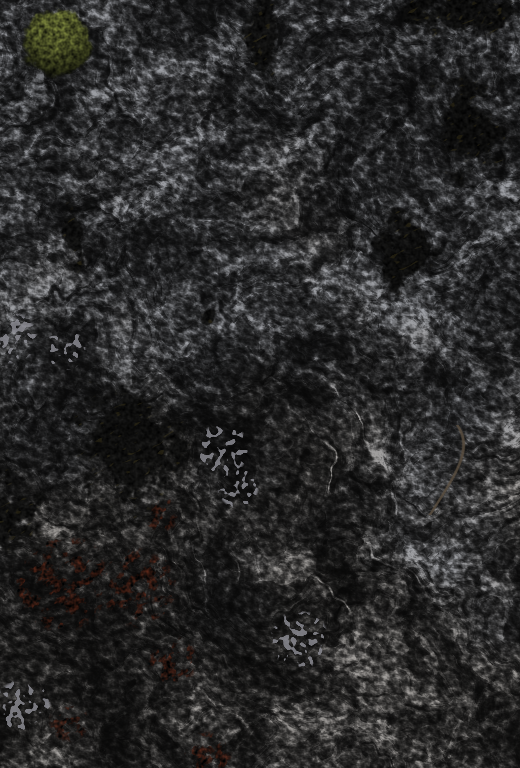
This texture is drawn by a Shadertoy shader. Its source:

```glsl
// Dark weathered rock face: warped gradient noise gives strata, crust and grain,
// summed as a log exposure. Broad light patches, veins, cracks, moss cushions,
// pale lichen flecks and rusty litter are layered over it.

const float BASE_TONE = 0.126;
const float CONTRAST = 0.72;
const float GRAIN = 4.6;
const float STRATA = 3.4;
const float BLOTCHES = 2.8;
const float LICHEN_FREQ = 125.0;
const vec3 COOL_ROCK = vec3(0.985, 1.0, 1.035);
const vec3 WARM_ROCK = vec3(1.02, 1.0, 0.98);
const vec3 MOSS_BLACK = vec3(0.04, 0.04, 0.038);
const vec3 MOSS_OLIVE = vec3(0.17, 0.15, 0.07);
const vec3 CUSHION_GREEN = vec3(0.38, 0.41, 0.19);
const vec3 LICHEN_WHITE = vec3(0.54, 0.54, 0.57);
const vec3 RUST = vec3(0.24, 0.10, 0.06);
const vec3 STRAW = vec3(0.36, 0.31, 0.25);
const vec3 CUSHION = vec3(0.074, 0.944, 0.044);  // centre, radius

// Light and dark areas: centre, radius, exposure gain
const vec4 PATCHES[12] = vec4[12](
    vec4(0.03, 0.78, 0.16, 0.65), vec4(0.40, 0.65, 0.080, 1.1),
    vec4(0.32, 0.80, 0.14, 0.4), vec4(0.65, 0.72, 0.09, 0.7),
    vec4(0.545, 0.585, 0.048, 2.2), vec4(0.61, 0.33, 0.12, 0.7),
    vec4(0.52, 0.06, 0.11, 0.6), vec4(0.05, 0.34, 0.06, 0.8),
    vec4(0.33, 0.49, 0.17, -0.5), vec4(0.30, 0.22, 0.18, -0.4),
    vec4(0.12, 0.12, 0.18, -0.65), vec4(0.55, 0.91, 0.12, -0.45));
// Dark moss: centre, half sizes
const vec4 MOSSES[8] = vec4[8](
    vec4(0.345, 0.965, 0.020, 0.055), vec4(0.61, 0.84, 0.036, 0.055),
    vec4(0.60, 0.98, 0.075, 0.026), vec4(0.53, 0.68, 0.036, 0.050),
    vec4(0.17, 0.42, 0.055, 0.080), vec4(0.01, 0.34, 0.034, 0.050),
    vec4(0.095, 0.685, 0.014, 0.045), vec4(0.28, 0.588, 0.011, 0.008));
// Clusters: centre, radius
const vec3 LICHENS[6] = vec3[6](
    vec3(0.015, 0.56, 0.035), vec3(0.085, 0.545, 0.028), vec3(0.29, 0.415, 0.036),
    vec3(0.31, 0.365, 0.028), vec3(0.39, 0.167, 0.040), vec3(0.03, 0.08, 0.038));
const vec3 LITTER[6] = vec3[6](
    vec3(0.08, 0.24, 0.070), vec3(0.18, 0.235, 0.055), vec3(0.225, 0.14, 0.035),
    vec3(0.09, 0.06, 0.028), vec3(0.27, 0.015, 0.035), vec3(0.21, 0.33, 0.025));

vec2 hash2(vec2 cell) {
    uvec2 n = uvec2(ivec2(cell));
    uint h = n.x * 1597334677u ^ n.y * 3812015801u;
    h = (h ^ (h >> 15)) * 2246822519u;
    h ^= h >> 13;
    return vec2(h & 65535u, h >> 16) / 65535.0;
}

float noise(vec2 p) {
    vec2 i = floor(p), f = p - i;
    vec2 u = f * f * f * (f * (f * 6.0 - 15.0) + 10.0);
    float corner[4];
    for (int k = 0; k < 4; k++) {
        vec2 o = vec2(k & 1, k >> 1);
        float a = 6.2832 * hash2(i + o).x;
        corner[k] = dot(vec2(cos(a), sin(a)), f - o);
    }
    return mix(mix(corner[0], corner[1], u.x), mix(corner[2], corner[3], u.x), u.y);
}

float fbm(vec2 p, int octaves) {
    float sum = 0.0, amp = 0.5;
    for (int k = 0; k < octaves; k++) {
        sum += amp * noise(p);
        p = mat2(1.6, 1.2, -1.2, 1.6) * p + 17.3;
        amp *= 0.58;
    }
    return sum;
}

vec2 turn(vec2 p, float a) {
    return vec2(cos(a) * p.x + sin(a) * p.y, cos(a) * p.y - sin(a) * p.x);
}

float line(float d, float width) { return 1.0 - smoothstep(0.2 * width, width, abs(d)); }

float rockExposure(vec2 p, vec2 q) {
    float g = 0.0;
    for (int k = 0; k < 12; k++) {
        vec2 d = (mix(p, q, 0.4) - PATCHES[k].xy) / PATCHES[k].z;
        g += PATCHES[k].w * exp(-dot(d, d));
    }
    // Strata rise to the right above and fall to the right below
    float upper = fbm(turn(q, 0.45) * vec2(8.0, 22.0), 5);
    float lower = fbm(turn(q, -0.85) * vec2(8.0, 18.0) + 40.0, 5);
    g += STRATA * mix(lower, upper, smoothstep(0.4, 0.7, p.y));
    g += BLOTCHES * fbm(q * 8.0 + 60.0, 5);
    g += GRAIN * fbm(turn(p, -0.4) * vec2(85.0, 115.0), 3);
    // Flaky black crust, coarse and fine
    g -= 0.8 * smoothstep(0.03, 0.1, fbm(q * vec2(24.0, 32.0) + 9.0, 5));
    g -= 0.6 * smoothstep(0.04, 0.12, fbm(turn(q, -0.6) * vec2(48.0, 75.0) + 21.0, 3));
    // Pale veins and dark cracks
    vec2 v = turn(q, -0.95) * vec2(6.0, 17.0);
    float region = exp(-dot(p - vec2(0.43, 0.33), p - vec2(0.43, 0.33)) / 0.04);
    float broken = smoothstep(-0.05, 0.2, noise(p * 11.0 + 3.0) + 0.5 * noise(p * 40.0));
    g += 2.0 * line(noise(v + 5.0), 0.07) * broken * (0.15 + region);
    g -= 1.3 * line(noise(turn(q, -0.5) * vec2(5.0, 9.0) + 31.0), 0.035) * broken;
    return g + 0.3;
}

void mainImage(out vec4 fragColor, in vec2 fragCoord) {
    float px = 1.0 / iResolution.y;
    vec2 p = fragCoord * px;
    vec2 warp = vec2(fbm(p * 4.0 + 11.0, 5), fbm(p * 4.0 + 73.0, 5));
    float rough = fbm(p * 32.0 + 5.0, 4);
    float bristle = 1.6 * fbm(turn(p, 0.6) * 150.0, 2);

    // Rock
    float tone = BASE_TONE * exp(CONTRAST * rockExposure(p, p + 0.16 * warp));
    tone = 0.022 + tone / (1.0 + 0.7 * tone * tone);
    vec3 color = tone * mix(WARM_ROCK, COOL_ROCK, smoothstep(0.1, 0.75, p.y + warp.x));

    // Rusty litter
    float rust = 0.0;
    for (int k = 0; k < 6; k++)
        rust = max(rust, 1.0 - length(p - LITTER[k].xy) / LITTER[k].z);
    float shreds = fbm(turn(p, 0.7) * vec2(50.0, 75.0), 3);
    rust = smoothstep(0.0, 0.15, shreds + 0.2 * rust - 0.09) * smoothstep(0.0, 0.25, rust);
    color = mix(color, RUST * (0.65 + 1.8 * bristle), 0.75 * rust);

    // Dark moss with olive tips
    float moss = 0.0;
    for (int k = 0; k < 8; k++) {
        float d = length((p - MOSSES[k].xy + 0.05 * warp) / MOSSES[k].zw);
        moss = max(moss, 1.0 - smoothstep(0.7, 1.2, d + 1.6 * rough));
    }
    float tips = smoothstep(0.28, 0.5, noise(turn(p, 0.5) * vec2(80.0, 190.0)));
    vec3 mossColor = mix(MOSS_BLACK * (1.0 + 2.0 * bristle), MOSS_OLIVE, 0.7 * tips);
    color = mix(color, mossColor, 0.92 * moss);

    // Lichen flecks gathered in clusters
    float density = 0.0;
    for (int k = 0; k < 6; k++)
        density = max(density, 1.0 - length(p - LICHENS[k].xy) / LICHENS[k].z);
    float fleck = noise(turn(p, 0.3) * LICHEN_FREQ) + 0.3 * density + 0.8 * rough;
    float flecks = smoothstep(0.26, 0.38, fleck) * smoothstep(0.0, 0.15, density);
    color = mix(color, LICHEN_WHITE, 0.85 * flecks);

    // Dry bent stalk
    float t = (p.y - 0.33) / 0.117;
    float stalk = line(p.x - 0.56 - 0.075 * t + 0.04 * t * t * t * t, 0.0018 + px);
    color = mix(color, STRAW, 0.8 * stalk * step(0.0, t) * step(t, 1.0));

    // Green cushion lit from above, with a shadow below
    vec2 c = (p - CUSHION.xy) / CUSHION.z;
    color *= 1.0 - 0.7 * exp(-3.0 * dot(c + vec2(0.0, 0.6), c + vec2(0.0, 0.6)));
    float dome = 1.0 - smoothstep(0.88, 1.06, length(c) + 0.5 * rough);
    float shade = clamp(0.74 + 0.3 * c.y - 0.25 * dot(c, c), 0.15, 1.0);
    color = mix(color, CUSHION_GREEN * shade * (1.0 + 1.2 * bristle), dome);

    fragColor = vec4(clamp(color, 0.0, 1.0), 1.0);
}
```
